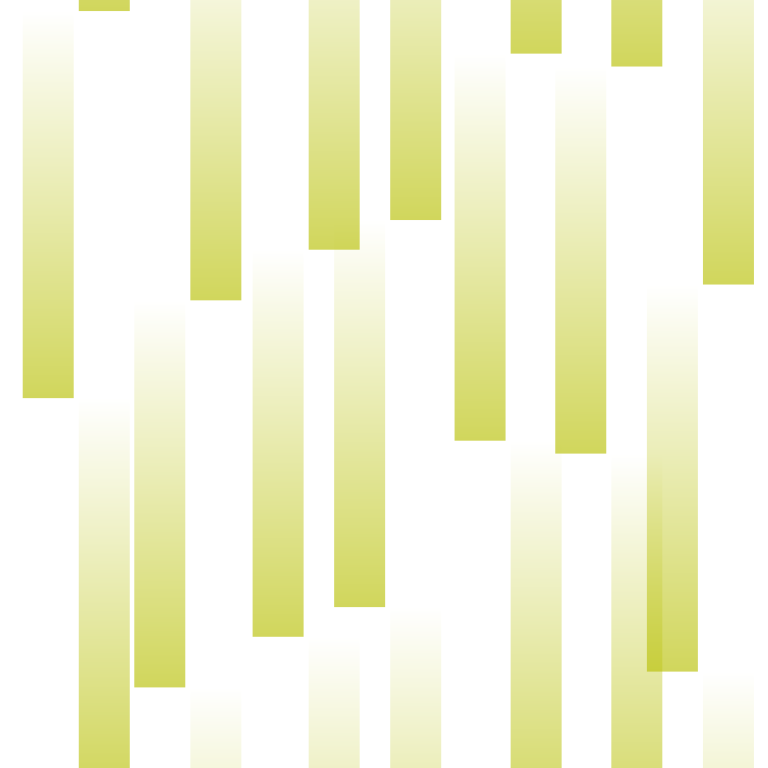
Reproduce this pattern procedurally as a WebGL 2 fragment shader.

```glsl
#version 300 es
precision highp float;

// Falling lime bars on white: each fades upward from a crisp lower edge.
// Every lane holds two columns of bars, the second half a period out of step,
// and jittered lanes overlap as translucent layers.

uniform vec2 u_resolution;
out vec4 fragColor;

const int LANES = 7;
const float FIRST_LANE = 0.041;
const float LANE_PITCH = 0.1373;
const float LANE_JITTER = 0.024;
const float COLUMN_OFFSET = 0.073;
const float BAR_WIDTH = 0.0664;
const float BAR_LENGTH = 0.504;
const float BAR_OPACITY = 0.66;
const vec3 PAPER = vec3(1.0);
const vec3 LIME = vec3(0.725, 0.757, 0.03);

float hash(float n, float seed) {
    return fract(sin(n * 12.9898 + seed * 78.233) * 43758.5453);
}

// Soft step about one pixel wide, centred on zero
float edge(float distance, float pixel) {
    return clamp(distance / pixel + 0.5, 0.0, 1.0);
}

// Opacity of a column of fading bars, repeated every two bar lengths
float barColumn(vec2 p, float left, float bottom, vec2 pixel) {
    float x = p.x - left;
    float across = edge(x, pixel.x) * edge(BAR_WIDTH - x, pixel.x);
    float y = mod(p.y - bottom + pixel.y, 2.0 * BAR_LENGTH) - pixel.y;
    float fade = clamp(1.0 - y / BAR_LENGTH, 0.0, 1.0);
    return across * edge(y, pixel.y) * fade * BAR_OPACITY;
}

void main() {
    vec2 p = gl_FragCoord.xy / u_resolution;
    vec2 pixel = 1.0 / u_resolution;
    vec3 color = PAPER;

    // Layer both columns of each lane over the paper
    for (int i = 0; i < LANES; i++) {
        float lane = float(i);
        float jitter = (hash(lane, 1.0) * 2.0 - 1.0) * LANE_JITTER;
        float left = FIRST_LANE + lane * LANE_PITCH + jitter;
        float bottom = mix(0.06, 0.49, hash(lane, 2.0));
        float first = barColumn(p, left, bottom, pixel);
        float second = barColumn(p, left + COLUMN_OFFSET, bottom + BAR_LENGTH, pixel);
        color = mix(color, LIME, first);
        color = mix(color, LIME, second);
    }

    fragColor = vec4(color, 1.0);
}
```
